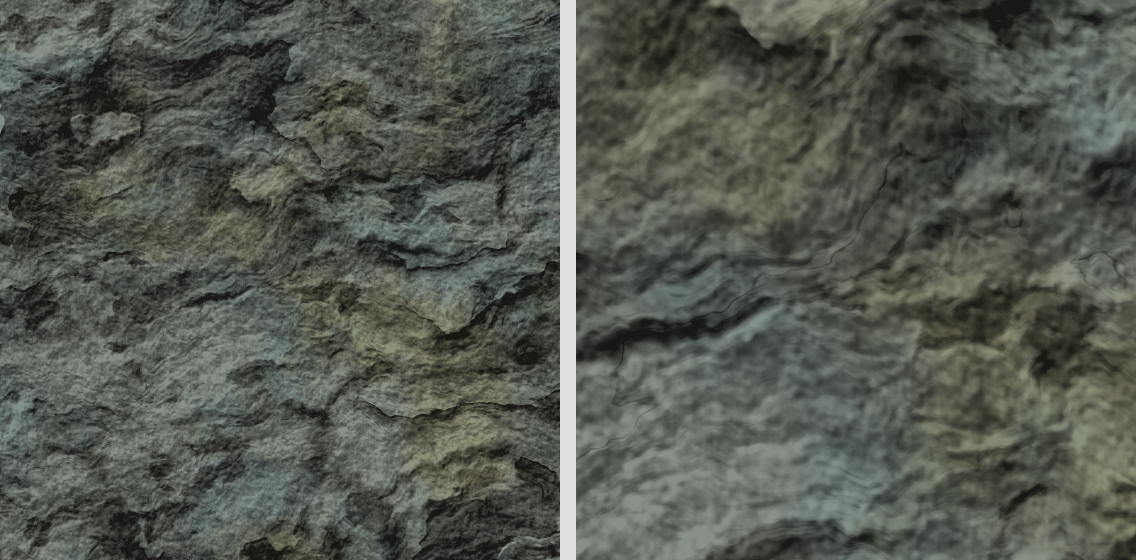
Left, the full canvas; right, a detail of the centre.
Reproduce this texture procedurally as a Shadertoy shader.

```glsl
// Weathered grey-green rock face with slanted ledges, cracked slabs and gritty relief.

float hash(vec2 p) {
    return fract(sin(dot(p, vec2(127.1, 311.7))) * 43758.5453);
}

float noise(vec2 p) {
    vec2 i = floor(p), f = fract(p);
    f = f * f * (3.0 - 2.0 * f);
    return mix(mix(hash(i), hash(i + vec2(1, 0)), f.x),
               mix(hash(i + vec2(0, 1)), hash(i + vec2(1, 1)), f.x), f.y);
}

float fbm(vec2 p) {
    float sum = 0.0, amp = 0.48;
    for (int i = 0; i < 6; i++) {
        sum += amp * noise(p);
        p = mat2(1.6, 1.2, -1.2, 1.6) * p + 17.3;
        amp *= 0.53;
    }
    return sum;
}

// Strata coordinates: tilted up to the right, with ragged distortion
vec2 strata(vec2 p) {
    vec2 q = mat2(cos(0.2), -sin(0.2), sin(0.2), cos(0.2)) * p;
    return q + 0.16 * (vec2(fbm(q * 5.0), fbm(q * 5.0 + 41.7)) - 0.5);
}

// x: distance between the two nearest slab centres, y: random value of the slab
vec2 slabs(vec2 p) {
    vec2 cell = floor(p);
    float nearest = 9.0, second = 9.0, id = 0.0;
    for (int y = -1; y <= 1; y++)
    for (int x = -1; x <= 1; x++) {
        vec2 c = cell + vec2(x, y);
        float d = length(c + vec2(hash(c), hash(c + 53.1)) - p);
        if (d < nearest) {
            second = nearest;
            nearest = d;
            id = hash(c + 9.7);
        } else {
            second = min(second, d);
        }
    }
    return vec2(second - nearest, id);
}

// Shadowed depth: overhangs below ledges, joints between slabs, small pits
float crevice(vec2 w, float joint) {
    float layer = w.y * 4.5 + 3.6 * (fbm(w * vec2(2.2, 3.5) + 3.1) - 0.5);
    float f = fract(layer);
    float overhang = smoothstep(0.5, 0.95, f) * (1.0 - smoothstep(0.96, 1.0, f));
    overhang *= smoothstep(0.38, 0.62, fbm(w * vec2(3.0, 5.0) + 7.3));
    float crack = 1.0 - smoothstep(0.0, 0.16, joint);
    crack *= smoothstep(0.36, 0.62, fbm(w * 6.0 + 23.0));
    float pit = smoothstep(0.58, 0.74, fbm(w * vec2(14.0, 24.0) + 5.9));
    return max(max(overhang, crack), 0.85 * pit);
}

// x: height, y: crevice depth, z: slab random value
vec3 rock(vec2 p) {
    vec2 w = strata(p);
    vec2 slab = slabs(w * vec2(3.2, 5.5));
    float depth = crevice(w, slab.x);
    float h = fbm(w * vec2(8.0, 14.0)) + 0.25 * fbm(p * 38.0);
    return vec3(h - 0.045 * depth, depth, slab.y);
}

void mainImage(out vec4 fragColor, in vec2 fragCoord) {
    vec2 p = fragCoord / iResolution.y;
    vec3 here = rock(p);

    // Light from the upper left
    float lit = here.x - rock(p + vec2(-0.002, 0.0035)).x;
    float relief = 0.13 * tanh(lit * 20.0);

    // Tone: broad staining, slabs, relief, shadow and grit
    vec2 w = strata(p);
    float tone = 0.375 + 0.32 * (fbm(w * vec2(5.0, 9.0) + 61.0) - 0.5);
    tone += 0.05 * (here.z - 0.5) + relief - 0.21 * here.y;
    tone += 0.11 * (noise(p * 230.0) - 0.5) + 0.09 * (noise(p * 120.0 + 8.0) - 0.5);

    // Hairline fractures
    float vein = abs(fbm(w * vec2(7.0, 11.0) + 90.0) - 0.5);
    float fracture = 1.0 - smoothstep(0.0, 0.014, vein);
    tone -= 0.1 * fracture * smoothstep(0.45, 0.6, fbm(p * 9.0 + 31.0));
    tone = clamp(tone, 0.09, 0.54);

    // Green-grey stone with ochre and slate-blue patches
    vec3 color = tone * vec3(0.99, 1.05, 0.98);
    float ochre = smoothstep(0.5, 0.75, fbm(p * 5.0 + 12.0));
    float slate = smoothstep(0.48, 0.7, fbm(p * 8.0 + 77.0));
    color *= mix(vec3(1.0), vec3(1.07, 1.0, 0.84), 0.7 * ochre);
    color *= mix(vec3(1.0), vec3(0.92, 1.0, 1.06), 0.7 * slate);
    color *= mix(vec3(1.0), vec3(1.05, 0.99, 0.94), 0.5 * here.y);
    fragColor = vec4(color, 1.0);
}
```
